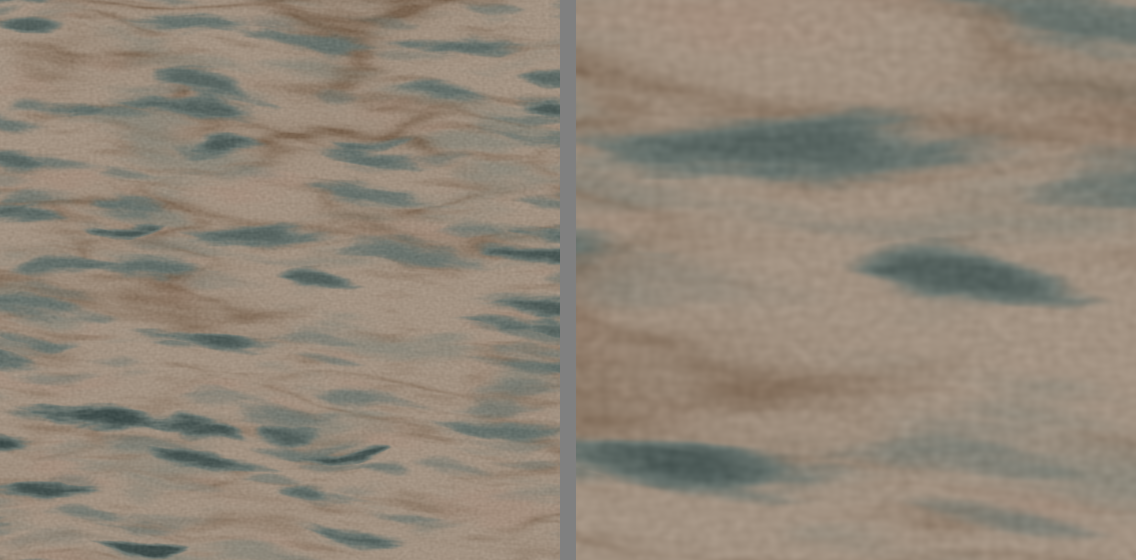
Left, the full canvas; right, a detail of the centre.
Write a Shadertoy shader that draws this texture.

```glsl
// Rippled sandy water: soft slate-teal lenses and thin brown veins over pale, streaked sand.

const vec3 PALE_SAND  = vec3(0.638, 0.575, 0.512);
const vec3 WARM_SAND  = vec3(0.555, 0.480, 0.410);
const vec3 ROSE_SAND  = vec3(0.650, 0.550, 0.485);
const vec3 COOL_SAND  = vec3(0.530, 0.525, 0.480);
const vec3 VEIN_BROWN = vec3(0.450, 0.360, 0.280);
const vec3 TEAL       = vec3(0.410, 0.455, 0.435);
const vec3 DEEP_SLATE = vec3(0.225, 0.285, 0.280);

const vec2  LENS_CELL    = vec2(0.200, 0.074); // spacing of the strong lenses
const vec2  WISP_CELL    = vec2(0.150, 0.052); // spacing of the faint wisps
const float LENS_CHANCE  = 0.70;
const float WISP_CHANCE  = 0.50;
const float WISP_DEPTH   = 0.42;
const float VEIN_WIDTH   = 0.050;
const float GRAIN_AMOUNT = 0.042;

vec2 hash2(vec2 p) {
    vec3 h = fract(p.xyx * vec3(0.1031, 0.1030, 0.0973));
    h += dot(h, h.yzx + 33.33);
    return fract((h.xx + h.yz) * h.zy);
}

// Gradient noise, roughly -0.7 to 0.7
float noise(vec2 p) {
    vec2 i = floor(p), f = p - i;
    vec2 u = f * f * f * (f * (f * 6.0 - 15.0) + 10.0);
    vec2 e = vec2(0.0, 1.0);
    float a = dot(hash2(i) * 2.0 - 1.0, f);
    float b = dot(hash2(i + e.yx) * 2.0 - 1.0, f - e.yx);
    float c = dot(hash2(i + e.xy) * 2.0 - 1.0, f - e.xy);
    float d = dot(hash2(i + e.yy) * 2.0 - 1.0, f - e.yy);
    return mix(mix(a, b, u.x), mix(c, d, u.x), u.y);
}

float fbm(vec2 p) {
    float sum = 0.0, amp = 1.0;
    for (int i = 0; i < 3; i++) {
        sum += amp * noise(p);
        p = p * 2.03 + 17.3;
        amp *= 0.5;
    }
    return sum;
}

// Darkness of scattered ripple troughs with bent spines and ragged tails
float lenses(vec2 p, vec2 spacing, float chance, float seed) {
    float fray = 0.75 * fbm(p * vec2(11.0, 48.0) + seed);
    vec2 cell = floor(p / spacing);
    float clear = 1.0;
    for (int j = -1; j <= 1; j++)
    for (int i = -1; i <= 1; i++) {
        vec2 id = cell + vec2(i, j);
        vec2 jitter = hash2(id + seed), shape = hash2(id + seed + 66.0), kind = hash2(id + seed + 140.0);
        vec2 q = (p - (id + jitter) * spacing) / spacing;
        float halfWidth = mix(0.38, 0.88, shape.x * shape.x);
        q.x /= halfWidth * (q.x * (shape.y - 0.5) > 0.0 ? 1.15 : 0.75);
        q.y += (kind.y - 0.5) * 0.30 * q.x + (shape.y - 0.5) * 0.28 * q.x * q.x;
        q.y /= mix(0.24, 0.42, shape.y) * (0.55 + 0.6 * halfWidth);
        float reach = pow(abs(q.x), 1.7) + pow(abs(q.y), 1.4) + fray;
        float strength = step(kind.x, chance) * mix(0.40, 1.0, fract(kind.x * 7.3));
        clear *= 1.0 - strength * smoothstep(1.30, -0.05, reach);
    }
    return 1.0 - clear;
}

// Thin wandering lines along the zero crossings of stretched noise
float veins(vec2 p, vec2 stretch, float seed) {
    float field = noise(p * stretch + seed) + 0.10 * noise(p * vec2(7.0, 40.0) + seed);
    float line = exp(-pow(field / VEIN_WIDTH, 2.0)) + 0.35 * exp(-abs(field) / (2.5 * VEIN_WIDTH));
    float patches = smoothstep(-0.15, 0.25, noise(p * vec2(2.6, 7.0) + seed + 23.0));
    float fibres = 0.75 + 0.9 * noise(p * vec2(14.0, 90.0) + seed);
    return line * patches * fibres;
}

void mainImage(out vec4 fragColor, in vec2 fragCoord) {
    vec2 uv = fragCoord / iResolution.y;

    // Gentle downward slant and slow waviness of the current
    vec2 p = uv + vec2(3.0, 7.0);
    p.y += 0.05 * uv.x + 0.028 * noise(p * vec2(4.0, 8.0)) + 0.006 * noise(p * vec2(13.0, 25.0));

    // Sand bed with stretched tints
    float streak = fbm(p * vec2(6.0, 40.0));
    float drift = fbm(p * vec2(3.5, 13.0) + 60.0);
    vec3 color = mix(PALE_SAND, WARM_SAND, smoothstep(-0.05, 0.75, streak + 0.3 * drift));
    color = mix(color, ROSE_SAND, 0.50 * smoothstep(0.05, 0.55, fbm(p * vec2(5.0, 17.0) + 90.0)));
    color = mix(color, COOL_SAND, 0.80 * smoothstep(0.02, 0.55, drift - 0.35 * streak));

    // Veins gather towards the top
    float vein = veins(p, vec2(2.0, 8.0), 5.0) + 0.7 * veins(p, vec2(3.0, 14.0), 47.0);
    color = mix(color, VEIN_BROWN, clamp(vein * mix(0.30, 0.70, uv.y), 0.0, 0.85));

    // Troughs deepen towards the bottom: teal rims, slate cores
    float wisps = WISP_DEPTH * lenses(p, WISP_CELL, WISP_CHANCE, 19.0);
    float troughs = lenses(p, LENS_CELL, LENS_CHANCE, 71.0) * mix(1.08, 0.75, uv.y);
    float depth = max(wisps, troughs);
    color = mix(color, TEAL, smoothstep(0.0, 0.58, depth));
    color = mix(color, DEEP_SLATE, 0.90 * smoothstep(0.42, 1.0, depth));

    // Fine woven grain
    float grain = noise(uv * 150.0) + 0.6 * noise(uv * vec2(90.0, 230.0) + 31.0);
    color += GRAIN_AMOUNT * grain;

    fragColor = vec4(color, 1.0);
}
```
